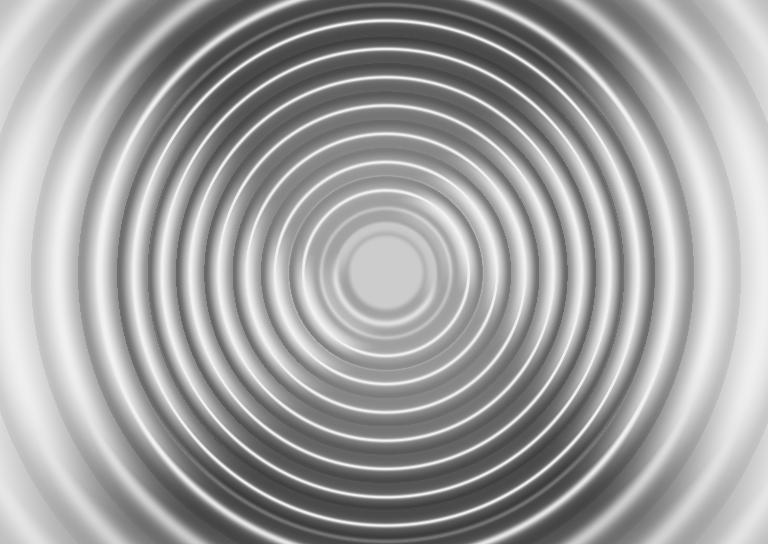
Give the GLSL for this background, as a Shadertoy shader.

```glsl
// Polished metal ripples: concentric bright rings around a pale disc.
// Rings are thin above and below, and swell into broad sheens on both sides;
// the sheen axis twists near the centre. Lengths are in canvas heights.
#define CENTRE vec2(0.5026, 0.498)
#define FIRST_RING 0.152
#define RING_STEP 0.0520
#define EVEN_RINGS 6.0
#define OUTER_STEP 0.057
#define OUTER_GROWTH 0.0074
#define TWIST 0.62
#define HIGHLIGHT 0.94

float bell(float x, float width) {
    x /= width;
    return exp(-x * x);
}

// Continuous ring number: even spacing inside, widening spacing outside
float ringIndex(float r) {
    float beyond = r - FIRST_RING - EVEN_RINGS * RING_STEP;
    if (beyond < 0.0) return (r - FIRST_RING) / RING_STEP;
    float root = sqrt(OUTER_STEP * OUTER_STEP + 4.0 * OUTER_GROWTH * beyond);
    return EVEN_RINGS + (root - OUTER_STEP) / (2.0 * OUTER_GROWTH);
}

// Metal tone between the rings, above/below the centre and at the sides
float metalTone(float r, float side) {
    float upright = mix(0.64, 0.27, smoothstep(0.08, 0.50, r));
    upright = mix(upright, 0.76, smoothstep(0.50, 0.85, r));
    float lateral = mix(0.63, 0.49, smoothstep(0.10, 0.36, r));
    lateral = mix(lateral, 0.86, smoothstep(0.45, 0.70, r));
    return mix(upright, lateral, side);
}

// Bright rim plus a broad sheen on the lit sides
float addRings(float tone, float r, float side) {
    float index = ringIndex(r);
    float offset = index - floor(index + 0.5);
    float outer = smoothstep(0.46, 0.66, r);
    float present = smoothstep(-0.5, -0.3, index);

    float rim = bell(offset, mix(0.065, 0.20, outer));
    rim += 0.22 * bell(offset, 0.20);
    rim *= mix(0.85, 0.55, outer);
    float sheen = side * bell(offset + 0.05, 0.31) * 0.88;
    float groove = bell(offset - 0.42, 0.16) * mix(0.05, 0.13, side);

    tone -= groove * present * (1.0 - 0.5 * outer);
    float light = clamp(max(rim, sheen) + 0.2 * rim * sheen, 0.0, 1.0);
    return mix(tone, HIGHLIGHT, light * present);
}

// Pale disc, its upper crescent and the soft rings that hug it
float addCore(float tone, vec2 p, float r, float side) {
    float above = smoothstep(-0.045, 0.025, p.y + 0.25 * p.x);
    float crescent = above * (1.0 - smoothstep(0.090, 0.098, r));
    tone = mix(tone, 0.79, crescent);
    tone -= 0.09 * above * bell(r - 0.071, 0.007);
    tone += 0.24 * (1.0 - above) * bell(r - 0.093, 0.007);
    tone += 0.13 * bell(r - 0.119, 0.004);
    tone += 0.10 * side * bell(r - 0.112, 0.012);
    return mix(tone, 0.80, 1.0 - smoothstep(0.060, 0.074, r));
}

void mainImage(out vec4 fragColor, in vec2 fragCoord) {
    vec2 p = (fragCoord - CENTRE * iResolution.xy) / iResolution.y;
    float r = length(p);

    // Sheen sector around a twisting axis
    float axis = TWIST * exp(-max(r - 0.13, 0.0) / 0.14);
    float along = dot(p, vec2(cos(axis), sin(axis))) / max(r, 0.0001);
    float narrow = smoothstep(0.45, 0.75, r);
    float side = smoothstep(mix(0.30, 0.52, narrow), 0.98, along * along);

    float tone = metalTone(r, side);
    tone = addRings(tone, r, side);

    // Hairline echoes between the main rings
    tone += 0.06 * bell(r - 0.179, 0.0018) + 0.05 * bell(r - 0.436, 0.0018);
    tone += 0.22 * (1.0 - side) * bell(r - 0.493, 0.004);

    tone = addCore(tone, p, r, side);
    fragColor = vec4(vec3(clamp(tone, 0.0, 1.0)), 1.0);
}
```
